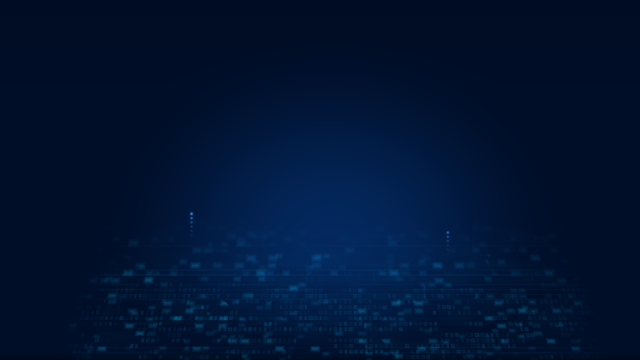
Write a Shadertoy shader that draws this background.

```glsl
// A deep navy backdrop with a blue glow above a floor of scattered data cells.
// The glow is a lopsided ellipse; the floor layers hashed grids of soft boxes,
// blurred far away and crisp nearby, with two fading columns of dots above.

const vec3 NAVY = vec3(0.0, 0.053, 0.152);
const vec3 GLOW = vec3(0.014, 0.105, 0.215);
const vec3 TEAL = vec3(0.015, 0.30, 0.36);
const vec3 DOT_BLUE = vec3(0.10, 0.42, 0.62);
const vec2 CENTER = vec2(0.925, 0.34);
const float HORIZON = 0.42;

float hash(vec2 p) {
    return fract(sin(dot(p, vec2(127.1, 311.7))) * 43758.5453);
}

float noise(vec2 p) {
    vec2 i = floor(p), f = fract(p);
    f = f * f * (3.0 - 2.0 * f);
    float low = mix(hash(i), hash(i + vec2(1.0, 0.0)), f.x);
    float high = mix(hash(i + vec2(0.0, 1.0)), hash(i + 1.0), f.x);
    return mix(low, high, f.y);
}

float boxDistance(vec2 p, vec2 halfSize) {
    vec2 d = abs(p) - halfSize;
    return length(max(d, 0.0)) + min(max(d.x, d.y), 0.0);
}

float ellipseGlow(vec2 p, vec2 radius) {
    return smoothstep(1.0, 0.0, length(p / radius));
}

// Randomly lit boxes on a grid; density is the share of lit cells.
float litCells(vec2 p, vec2 cell, float density, float blur, float seed) {
    vec2 id = floor(p / cell);
    vec2 local = (fract(p / cell) - 0.5) * cell;
    float pick = hash(id + seed);
    float level = mix(0.25, 1.0, hash(id + seed + 17.3));
    float d = boxDistance(local, cell * vec2(0.32, 0.24));
    return smoothstep(blur, -blur, d) * level * step(pick, density);
}

// Small hollow marks of varied width, arranged in broken rows.
float hollowMarks(vec2 p, vec2 cell, float aa) {
    vec2 id = floor(p / cell);
    vec2 local = (fract(p / cell) - 0.5) * cell;
    float run = step(0.52, noise(id * vec2(0.22, 1.0) + 5.0));
    float width = mix(0.04, 0.28, hash(id + 3.7));
    float d = abs(boxDistance(local, cell * vec2(width, 0.22)));
    return smoothstep(aa, 0.0, d - 0.0006) * run * hash(id + 9.1);
}

// Faint horizontal seams at uneven strengths.
float seams(vec2 p, float spacing, float aa) {
    float row = floor(p.y / spacing);
    float d = abs(fract(p.y / spacing) - 0.5) * spacing;
    float strength = hash(vec2(row, 4.0)) * noise(vec2(p.x * 9.0, row));
    return smoothstep(0.001 + aa, 0.0, d) * strength;
}

// A column of dots hanging from its brightest top dot.
float dotColumn(vec2 p, vec2 top, float radius, float aa) {
    float sum = 0.0;
    for (int i = 0; i < 6; i++) {
        float k = float(i);
        float d = length(p - top + vec2(0.0, k * 0.0118));
        sum += smoothstep(aa, -aa, d - radius * (1.0 - 0.09 * k)) * exp(-0.38 * k);
    }
    return sum;
}

float cluster(float x, float middle) {
    float d = (x - middle) / 0.055;
    return exp(-d * d);
}

vec3 dataFloor(vec2 p, float aa) {
    float depth = HORIZON - p.y;
    vec2 q = vec2((p.x - CENTER.x) / (1.0 + 0.35 * depth), p.y);
    float nearness = smoothstep(0.12, 0.32, depth);
    float sides = smoothstep(0.69, 0.53, abs(q.x));
    float fade = smoothstep(0.01, 0.20, depth) * sides;

    // Lit cells gather in a few bands across the floor.
    float bands = cluster(q.x, -0.31) + cluster(q.x, -0.19)
                + cluster(q.x, 0.17) + cluster(q.x, 0.42);
    float density = 0.07 + 0.13 * bands + 0.12 * noise(q * vec2(9.0, 16.0));
    density *= mix(1.0, 0.55, smoothstep(0.28, 0.40, depth));
    float blur = mix(0.0075, 0.0022, nearness) + aa;

    float light = litCells(q, vec2(0.029, 0.021), density, blur, 2.0) * 0.72;
    light += litCells(q + 0.007, vec2(0.021, 0.016), density * 0.8, blur, 31.0) * 0.42;
    light += hollowMarks(q, vec2(0.0125, 0.0155), aa) * nearness * 0.32;
    light += seams(q, 0.0135, aa) * 0.17;

    // A broad haze joins the farthest cells.
    light += noise(q * vec2(16.0, 45.0)) * 0.06;
    return TEAL * light * fade;
}

void mainImage(out vec4 fragColor, in vec2 fragCoord) {
    vec2 p = fragCoord / iResolution.y;
    float aa = 1.0 / iResolution.y;

    // Backdrop: wide above the glow center, tighter below it.
    vec2 offset = p - CENTER;
    vec2 radius = vec2(0.69, offset.y > 0.0 ? 0.58 : 0.38);
    vec3 color = NAVY + GLOW * ellipseGlow(offset, radius);
    color *= mix(0.90, 1.0, smoothstep(1.05, 0.75, p.y));

    color += dataFloor(p, aa);
    float dots = dotColumn(p, vec2(0.532, 0.406), 0.0037, aa);
    dots += 0.7 * dotColumn(p, vec2(1.244, 0.354), 0.0034, aa);
    color += DOT_BLUE * dots;

    // Thin shade along the lower rim.
    color *= mix(0.72, 1.0, smoothstep(0.0, 0.022, p.y));
    fragColor = vec4(color, 1.0);
}
```
